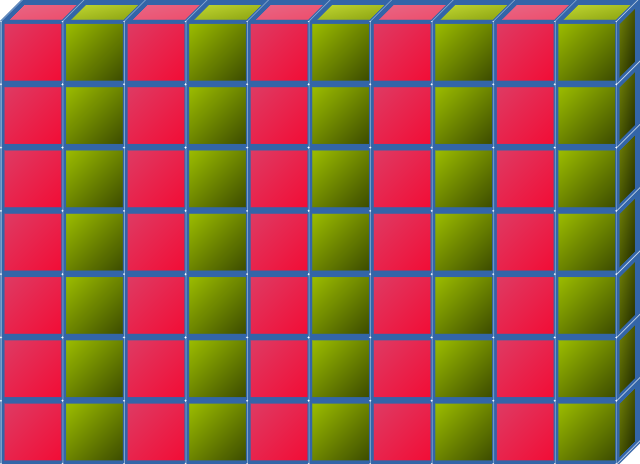
This pattern is drawn by a Shadertoy shader. Its source:

```glsl
// Lengths are in column pitches
const float VIEW_HEIGHT = 7.54;
const float COLUMNS = 10.0;
const float ROWS = 7.0;
const float ROW_PITCH = 1.0284;
const float LEFT = 0.023;

const vec3 PAPER = vec3(1.0);
const vec3 OUTLINE = vec3(0.20, 0.395, 0.66);
const vec3 SEAM = vec3(0.56, 0.68, 0.82);

float coverage(float d, float pixel) {
    return clamp(0.5 - d / pixel, 0.0, 1.0);
}

float boxDistance(vec2 p, vec2 halfSize) {
    vec2 d = abs(p) - halfSize;
    return length(max(d, 0.0)) + min(max(d.x, d.y), 0.0);
}

float nearestMultiple(float x, float pitch) {
    return abs(x - pitch * round(x / pitch));
}

// Diagonal blend, from upper left to lower right
vec3 shade(vec2 p, vec2 halfSize, vec3 light, vec3 dark) {
    vec2 q = p / halfSize;
    return mix(light, dark, clamp(0.5 + 0.25 * (q.x - q.y), 0.0, 1.0));
}

vec3 paintFace(vec3 base, vec2 p, vec2 halfSize, vec3 light, vec3 dark, float pixel) {
    float inside = coverage(boxDistance(p, halfSize), pixel);
    return mix(base, shade(p, halfSize, light, dark), inside);
}

vec3 paintSeam(vec3 base, float d, float halfWidth, vec3 tint, float pixel) {
    return mix(base, tint, coverage(d - halfWidth, pixel));
}

vec3 paintFront(vec2 p, float pixel) {
    bool green = mod(floor(p.x), 2.0) > 0.5;
    vec3 light = green ? vec3(0.61, 0.74, 0.0) : vec3(0.87, 0.23, 0.39);
    vec3 dark = green ? vec3(0.24, 0.30, 0.0) : vec3(0.95, 0.05, 0.21);
    vec2 local = vec2(fract(p.x), mod(p.y, ROW_PITCH)) - vec2(0.512, 0.520);
    vec3 color = paintFace(OUTLINE, local, vec2(0.461), light, dark, pixel);
    color = paintSeam(color, nearestMultiple(p.x, 1.0), 0.006, SEAM, pixel);

    // Pale notch where cube corners meet
    float notch = nearestMultiple(p.x + 0.008, 1.0) + nearestMultiple(p.y, ROW_PITCH);
    return paintSeam(color, notch * 0.707, 0.012, PAPER, pixel);
}

vec3 paintTop(float x, float depth, float pixel) {
    float along = x - depth;
    bool green = mod(floor(along), 2.0) > 0.5;
    vec3 light = green ? vec3(0.73, 0.82, 0.18) : vec3(0.91, 0.39, 0.51);
    vec3 dark = green ? vec3(0.57, 0.66, 0.08) : vec3(0.93, 0.31, 0.43);
    vec2 local = vec2(fract(along) - 0.54, depth - 0.14);
    vec3 color = paintFace(OUTLINE, local, vec2(0.425, 0.12), light, dark, pixel);
    return paintSeam(color, nearestMultiple(along, 1.0) * 0.707, 0.006, SEAM, pixel);
}

vec3 paintSide(float depth, float y, float pixel) {
    float along = y - depth;
    vec2 local = vec2(depth - 0.17, mod(along, ROW_PITCH) - 0.5);
    vec3 light = vec3(0.41, 0.47, 0.02);
    vec3 dark = vec3(0.16, 0.20, 0.0);
    vec3 color = paintFace(OUTLINE, local, vec2(0.125, 0.43), light, dark, pixel);
    float seam = nearestMultiple(along, ROW_PITCH) * 0.707;
    return paintSeam(color, seam, 0.007, mix(SEAM, PAPER, 0.5), pixel);
}

void mainImage(out vec4 fragColor, in vec2 fragCoord) {
    float pixel = VIEW_HEIGHT / iResolution.y;
    vec2 canvas = fragCoord * pixel;
    vec2 p = canvas - vec2(LEFT, 0.0);

    // Depth behind the front plane along the top and the right side
    float topDepth = p.y - ROWS * ROW_PITCH;
    float sideDepth = p.x - COLUMNS;

    vec3 color;
    if (max(topDepth, sideDepth) <= 0.0) color = paintFront(p, pixel);
    else if (topDepth > sideDepth) color = paintTop(p.x, topDepth, pixel);
    else color = paintSide(sideDepth, p.y, pixel);

    // Cut the slanted corners of the block
    float upperLeft = max(0.004 - canvas.x, (topDepth - canvas.x) * 0.707);
    float lowerRight = (sideDepth - 0.042 - p.y) * 0.707;
    color = mix(PAPER, color, coverage(max(upperLeft, lowerRight), pixel));
    fragColor = vec4(color, 1.0);
}
```
